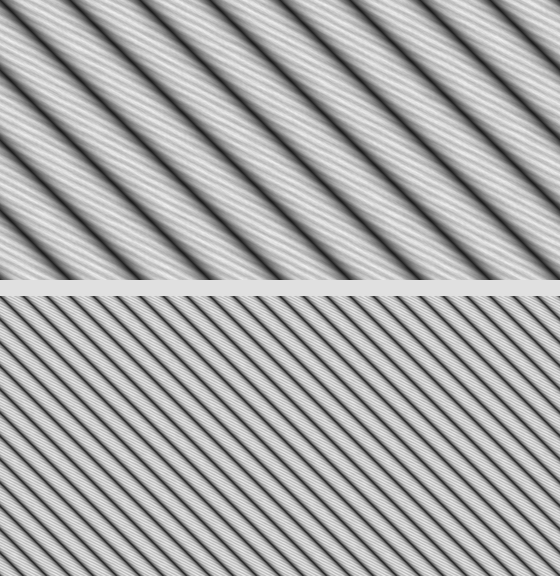
Top, the tile; bottom, the same tile 3 across and 3 down.
This pattern is drawn by a WebGL 2 fragment shader. Its source:

```glsl
#version 300 es
precision highp float;
// Diagonal grey rope strands with dark creases and fine twisted fibres, tiling.

uniform vec2 u_resolution;
out vec4 fragColor;

const vec2 STRANDS = vec2(8.0, 4.0);         // repeats across and down
const vec2 FIBRES = vec2(32.0, 32.0);        // fibre ridges across and down
const vec2 STREAK_CELLS = vec2(32.0, 128.0); // noise cells along and across fibres
const vec2 WOBBLE_CELLS = vec2(24.0, 32.0);
const vec2 GRAIN_CELLS = vec2(192.0, 192.0);
const float CREASE_LEVEL = 0.10;
const float CREST_LEVEL = 0.82;
const float ROUNDNESS = 3.4;                 // higher gives a flatter crest
const float FIBRE_DEPTH = 0.10;
const float WOBBLE = 0.10;
const float STREAK_DEPTH = 0.07;
const float GRAIN_DEPTH = 0.05;
const float TAU = 6.2831853;

// Integer hash giving a unit gradient for a lattice point.
vec2 latticeGradient(vec2 cell, vec2 period) {
    uvec2 c = uvec2(mod(cell, period));
    uint h = c.x * 1597u + c.y * 51749u + 917u;
    h = (h ^ (h >> 15)) * 73244475u;
    h = (h ^ (h >> 13)) * 73244475u;
    h ^= h >> 16;
    float angle = TAU * float(h & 65535u) / 65536.0;
    return vec2(cos(angle), sin(angle));
}

// Gradient noise that wraps after a whole number of cells.
float periodicNoise(vec2 p, vec2 period) {
    vec2 cell = floor(p);
    vec2 f = p - cell;
    vec2 w = f * f * f * (f * (f * 6.0 - 15.0) + 10.0);
    float a = dot(latticeGradient(cell, period), f);
    float b = dot(latticeGradient(cell + vec2(1, 0), period), f - vec2(1, 0));
    float c = dot(latticeGradient(cell + vec2(0, 1), period), f - vec2(0, 1));
    float d = dot(latticeGradient(cell + vec2(1, 1), period), f - vec2(1, 1));
    return mix(mix(a, b, w.x), mix(c, d, w.x), w.y);
}

void main() {
    vec2 uv = gl_FragCoord.xy / u_resolution;
    vec2 fibreUv = vec2(uv.x, uv.x + uv.y); // sheared along the fibres

    // Rounded strand: 0 in the crease, 1 on the crest.
    float strandPhase = dot(uv, STRANDS);
    float fromCrest = abs(2.0 * fract(strandPhase) - 1.0);
    float height = 1.0 - pow(fromCrest, ROUNDNESS);
    // Soften the crease over the width of a pixel.
    float pixel = 2.0 * dot(STRANDS, 1.0 / u_resolution);
    height = sqrt(height * height + pixel * pixel * 0.25);
    float shade = mix(CREASE_LEVEL, CREST_LEVEL, min(height, 1.0));

    // Fibre ridges with a slight waver.
    float waver = WOBBLE * periodicNoise(fibreUv * WOBBLE_CELLS, WOBBLE_CELLS);
    float ridge = cos(TAU * (dot(uv, FIBRES) + waver));

    // Fine streaks and grain.
    float streak = periodicNoise(fibreUv * STREAK_CELLS, STREAK_CELLS);
    float grain = periodicNoise(fibreUv * GRAIN_CELLS, GRAIN_CELLS);
    shade *= 1.0 + FIBRE_DEPTH * ridge + STREAK_DEPTH * streak + GRAIN_DEPTH * grain;

    fragColor = vec4(vec3(clamp(shade, 0.0, 1.0)), 1.0);
}
```
